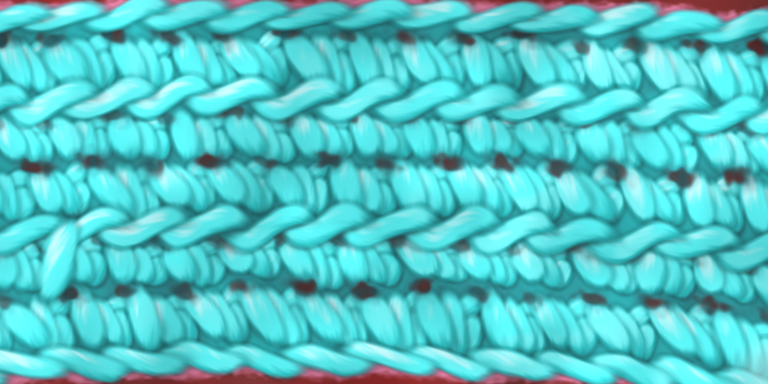
This texture is drawn by a WebGL 2 fragment shader. Its source:

```glsl
#version 300 es
precision highp float;
// Crochet fabric in turquoise yarn: five rows of plump leaning stitches,
// crossed by twisted ridges and bordered by braids over a red ground.
// Each strand is a soft shaded ellipse painted over the ones behind it.
uniform vec2 u_resolution;
out vec4 fragColor;

const vec3 PALE = vec3(.77, .98, .99);
const vec3 YARN = vec3(.35, .94, .95);
const vec3 SHADE = vec3(.18, .74, .75);
const vec3 DEEP = vec3(.18, .41, .44);
const vec3 MAROON = vec3(.47, .20, .20);
const vec3 PINK = vec3(.77, .44, .56);
const float ROW_Y[5] = float[](.845, .65, .515, .325, .175);
const float ROW_HALF[5] = float[](.08, .066, .075, .063, .086);
const float RIDGE_Y[4] = float[](.965, .745, .41, .065);

float hash(vec2 p) {
  vec3 q = fract(p.xyx * vec3(.1031, .1030, .0973));
  q += dot(q, q.yzx + 33.33);
  return fract((q.x + q.y) * q.z);
}

float noise(vec2 p) {
  vec2 i = floor(p), f = fract(p);
  f = f * f * (3. - 2. * f);
  return mix(mix(hash(i), hash(i + vec2(1, 0)), f.x),
             mix(hash(i + vec2(0, 1)), hash(i + 1.), f.x), f.y);
}

// Paint one strand: size holds half length and half width
void strand(inout vec3 col, vec2 d, vec2 size, float angle, float seed) {
  float c = cos(angle), s = sin(angle);
  vec2 q = vec2(c * d.x + s * d.y, c * d.y - s * d.x);
  vec2 e = q / size;
  float ply = noise(vec2(q.x * 16., (q.y + q.x * .3) * 62.) + seed * 37.) - .5;
  float r = sqrt(pow(abs(e.x), 2.6) + e.y * e.y) + .2 * ply;
  col *= 1. - .3 * (1. - smoothstep(.75, 1.5, r));

  // Light from the upper left, with fine twisted fibres
  vec2 n = vec2(c * e.x * .8 - s * e.y, s * e.x * .8 + c * e.y);
  float fibre = noise(vec2(q.x * 30., (q.y + q.x * .35) * 140.) + seed * 71.) - .5;
  float light = .56 + .34 * dot(n, vec2(-.35, .94)) - .34 * r * r * r;
  light += .13 * fibre + .26 * ply + .42 * (seed - .5);
  vec3 yarn = mix(DEEP, SHADE, smoothstep(-.45, .1, light));
  yarn = mix(yarn, YARN, smoothstep(.05, .5, light));
  yarn = mix(yarn, PALE, .95 * smoothstep(.6, .92, light));
  float soft = max(.28, 1.5 / (u_resolution.y * size.y));
  col = mix(col, yarn, 1. - smoothstep(1. - soft, 1. + soft, r));
}

// One row of stitches: two shaded strands behind two bright ones, then gaps
void stitchRow(inout vec3 col, vec2 p, int row) {
  float y = ROW_Y[row], h = ROW_HALF[row], id = float(row), pitch = .153;
  float phase = pitch * hash(vec2(id, 9.));
  float cell = floor((p.x - phase) / pitch);
  for (int k = -1; k <= 1; k++) {
    vec2 key = vec2(cell + float(k), id * 13. + 5.);
    float a = hash(key), b = hash(key + 41.), g = hash(key + 83.);
    vec2 d = p - vec2((key.x + .5) * pitch + phase + .022 * (a - .5), y + .016 * (b - .5));
    strand(col, d - vec2(.046, h * .38), vec2(h * .55, .03), .4 + .7 * g, .15 + .6 * b);
    strand(col, d - vec2(.06, -h * .35), vec2(h * .62, .032), 1.2 + .7 * a, .1 + .5 * g);
    strand(col, d - vec2(.018, -.006), vec2(h * (.78 + .2 * g), .032), 1.85 + .45 * b, .25 + .6 * a);
    strand(col, d + vec2(.03, -.002), vec2(h * (.85 + .15 * a), .036), 1.8 + .5 * g, .45 + .5 * b);
  }
  for (int k = 0; k <= 1; k++) {
    vec2 key = vec2(cell + float(k), id * 7. + 3.);
    float a = hash(key);
    vec2 e = p - vec2(key.x * pitch + phase + .016 * (a - .5), y + h - .014 + .012 * (a - .5));
    // Gaps are jagged, narrowing downwards, inside a wide teal shadow
    e.x += .4 * e.y;
    float width = .026 + .014 * a + .3 * min(e.y, 0.);
    float r = length(e / vec2(max(width, .012), .021)) + .9 * (noise(p * 48.) - .5);
    float depth = (row % 2 == 0 ? 1. : .65) * (.5 + .5 * a);
    col = mix(col, DEEP * 1.1, .6 * depth * (1. - smoothstep(.5, 2.2, r)));
    vec3 gap = mix(DEEP * .75, MAROON * .75, noise(p * 40. + 8.));
    col = mix(col, gap, depth * (1. - smoothstep(.4, 1.3, r)));
  }
}

// A rope of overlapping curved strands; the lowest one leans the other way
void ridge(inout vec3 col, vec2 p, int row) {
  float id = float(row), pitch = .16, phase = pitch * hash(vec2(id, 27.));
  float cell = floor((p.x - phase) / pitch);
  bool border = row == 0 || row == 3;
  float lean = row == 3 ? -1. : 1.;
  for (int k = 1; k >= -1; k--) {
    vec2 key = vec2(cell + float(k), id * 17. + 60.);
    float a = hash(key), b = hash(key + 19.);
    vec2 d = p - vec2((key.x + .5) * pitch + phase + .02 * (a - .5), RIDGE_Y[row] + .012 * (b - .5));
    d.y -= lean * (border ? .009 : .02) * sin(d.x * 23.);
    strand(col, d, vec2(.112, border ? .029 : .034), lean * (.04 + .12 * a), .4 + .5 * b);
  }
}

void main() {
  vec2 p = gl_FragCoord.xy / u_resolution.y;
  vec2 screen = p;
  // The rows sag towards both ends, and wander a little
  p.y += (.045 - .02 * p.y) * (p.x - .75) * (p.x - .75);
  p += .022 * (vec2(noise(p * 8.), noise(p * 8. + 30.)) - .5);

  // Red ground with a pink fuzzy fringe, then the shaded body
  float outside = max(p.y - .965, .065 - p.y);
  float fuzz = noise(p * vec2(60., 90.)) * .014;
  vec3 col = mix(MAROON, vec3(.66, .14, .14), noise(p * 6.) * .6);
  col = mix(col, PINK * 1.1, 1. - smoothstep(.022, .046, outside - fuzz));
  vec3 body = mix(DEEP, SHADE, .35 + .55 * noise(p * 20.));
  col = mix(col, body, 1. - smoothstep(0., .016, outside));

  for (int i = 0; i < 5; i++) stitchRow(col, p, i);
  for (int i = 0; i < 4; i++) ridge(col, p, i);
  // A loose strand pulled down at the left
  strand(col, p - vec2(.155, .335), vec2(.105, .04), 1.3, .8);

  // Patchy light, brighter to the right, and a pale lower right corner
  col *= .84 + .22 * noise(screen * 9.) + .14 * noise(screen * 3. + 5.);
  float sheen = smoothstep(.45, .85, noise(screen * 11. + 17.)) * (.12 + .1 * screen.x);
  col = mix(col, PALE, sheen * smoothstep(.7, .95, col.g));
  float glare = 1. - smoothstep(.02, .13, length(screen - vec2(2., .02)));
  col = mix(col, PALE * .9, .6 * glare);
  fragColor = vec4(clamp(col, 0., 1.), 1.);
}
```
